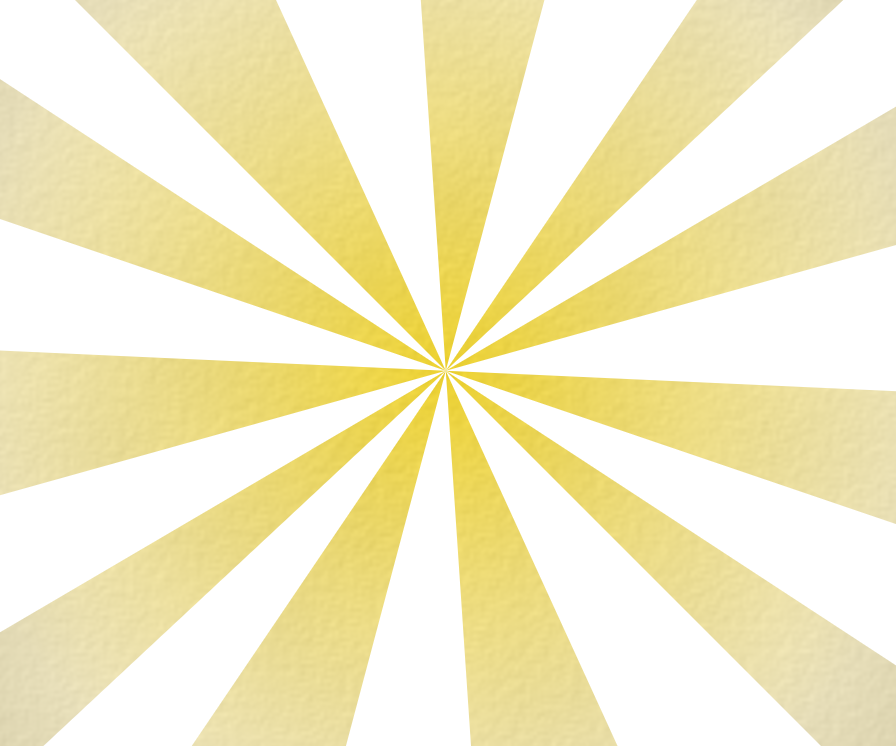
Reproduce this background procedurally as a Shadertoy shader.

```glsl
#define CENTER vec2(0.4975, 0.503)
#define CORE_COLOR vec3(0.925, 0.818, 0.18)
#define RIM_COLOR vec3(0.92, 0.885, 0.735)
#define GAP_COLOR vec3(1.0)
#define CORNER_SHADE 0.06
#define GRAIN_SCALE 95.0
#define GRAIN_RELIEF 0.045
#define MOTTLE 0.02

const int LINE_COUNT = 11;

// Angles in degrees of the lines through the center that bound the rays
const float LINE_ANGLES[LINE_COUNT] = float[LINE_COUNT](
    15.6, 30.4, 43.0, 55.9, 75.1, 93.85, 114.6, 135.0, 146.8, 161.2, 177.4);

float hash(vec2 p) {
    return fract(sin(dot(p, vec2(127.1, 311.7))) * 43758.5453);
}

float valueNoise(vec2 p) {
    vec2 cell = floor(p);
    vec2 f = fract(p);
    f = f * f * (3.0 - 2.0 * f);
    float low = mix(hash(cell), hash(cell + vec2(1.0, 0.0)), f.x);
    float high = mix(hash(cell + vec2(0.0, 1.0)), hash(cell + vec2(1.0)), f.x);
    return mix(low, high, f.y);
}

// Two octaves of paper height
float paperHeight(vec2 p) {
    return 0.65 * valueNoise(p) + 0.35 * valueNoise(p * 2.1 + 17.0);
}

// Coverage of the rays: the side flips at every line crossed
float rayCoverage(vec2 p, float pixel) {
    float side = 1.0;
    for (int i = 0; i < LINE_COUNT; i++) {
        float angle = radians(LINE_ANGLES[i]);
        float dist = cos(angle) * p.y - sin(angle) * p.x;
        side *= clamp(2.0 * dist / pixel, -1.0, 1.0);
    }
    return 0.5 + 0.5 * side;
}

void mainImage(out vec4 fragColor, in vec2 fragCoord) {
    vec2 p = (fragCoord - CENTER * iResolution.xy) / iResolution.y;
    float radius = length(p);

    // Radial fade from saturated gold to pale cream
    float fade = clamp(2.0 * radius - 0.76 * radius * radius, 0.0, 1.0);
    vec3 gold = mix(CORE_COLOR, RIM_COLOR, fade);
    gold *= 1.0 - CORNER_SHADE * smoothstep(0.58, 0.8, radius);

    // Embossed paper lit from the upper left, with soft mottling
    vec2 grainPos = p * GRAIN_SCALE + 200.0;
    float relief = paperHeight(grainPos) - paperHeight(grainPos + vec2(-0.4, 0.4));
    float mottle = valueNoise(p * 9.0 + 40.0) - 0.5;
    gold += GRAIN_RELIEF * relief + MOTTLE * mottle;

    float coverage = rayCoverage(p, 1.0 / iResolution.y);
    fragColor = vec4(mix(GAP_COLOR, gold, coverage), 1.0);
}
```
